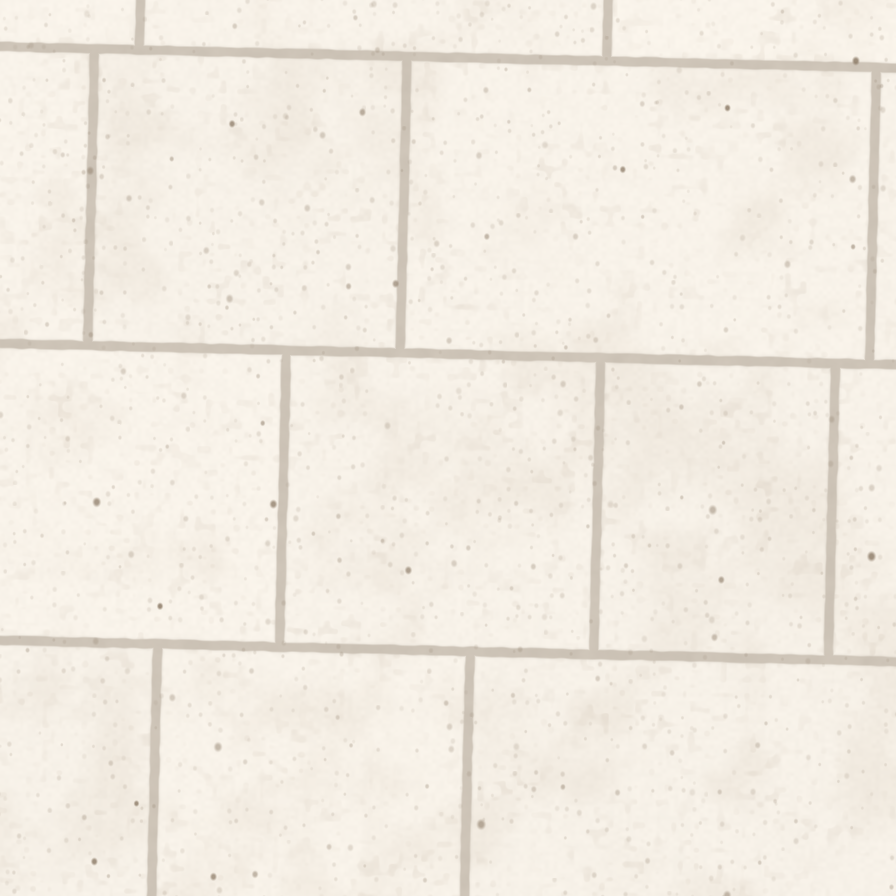
Give the GLSL for this texture, as a WebGL 2 fragment shader.

```glsl
#version 300 es
precision highp float;
// Cream limestone paving: level courses of mixed-width slabs with thin taupe joints.
uniform vec2 u_resolution;
out vec4 fragColor;

float hash(vec2 p) {
  return fract(sin(dot(p, vec2(127.1, 311.7))) * 43758.5453);
}

float noise(vec2 p) {
  vec2 i = floor(p), f = fract(p);
  f = f * f * (3.0 - 2.0 * f);
  return mix(mix(hash(i), hash(i + vec2(1, 0)), f.x),
             mix(hash(i + vec2(0, 1)), hash(i + vec2(1, 1)), f.x), f.y);
}

float fbm(vec2 p) {
  float sum = 0.0, gain = 0.5;
  for (int i = 0; i < 4; i++) {
    sum += gain * noise(p);
    p = p * 2.03 + 17.3;
    gain *= 0.5;
  }
  return sum;
}

// One jittered pit per grid cell, present with the given chance.
float pits(vec2 p, float cells, float chance, float radius) {
  vec2 id = floor(p * cells) + cells;
  vec2 centre = 0.2 + 0.6 * vec2(hash(id + 3.1), hash(id + 7.7));
  float size = radius * mix(0.6, 1.2, hash(id + 5.3));
  float d = length((fract(p * cells) - centre) * vec2(1.0, 0.85)) / cells;
  float strength = step(hash(id), chance) * mix(0.4, 1.0, hash(id + 9.9));
  return strength * (1.0 - smoothstep(size * 0.3, size + 0.5 / u_resolution.y, d));
}

void main() {
  vec2 uv = gl_FragCoord.xy / u_resolution;
  vec2 down = vec2(uv.x, 1.0 - uv.y);

  // Slightly tilted paving frame, measured from the upper left.
  vec2 p = vec2(down.x + 0.0238 * down.y, down.y - 0.0238 * down.x);
  vec2 worn = p + 0.0012 * (vec2(noise(p * 90.0), noise(p * 90.0 + 40.0)) - 0.5);

  // Courses of equal height, each with its own upright joints.
  float course = (worn.y - 0.052) / 0.3313;
  int row = clamp(int(floor(course)) + 1, 0, 3);
  vec3 joints[4] = vec3[4](vec3(0.157, 0.679, 1.029), vec3(0.107, 0.456, 0.980),
                           vec3(0.329, 0.680, 0.942), vec3(0.193, 0.542, 1.065));
  vec3 gaps = abs(worn.x - joints[row]);
  float bedGap = abs(fract(course + 0.5) - 0.5) * 0.3313;
  float gap = min(bedGap, min(gaps.x, min(gaps.y, gaps.z)));
  float slab = dot(step(joints[row], vec3(worn.x)), vec3(1.0));

  // Stone: slab tone, cloudy staining and fine grain.
  vec3 stone = vec3(0.973, 0.951, 0.915);
  stone += 0.010 * (hash(vec2(slab, float(row)) + 2.0) - 0.5);
  stone -= vec3(0.024, 0.029, 0.034) * smoothstep(0.40, 0.75, fbm(p * 13.0));
  stone -= vec3(0.035, 0.041, 0.046) * smoothstep(0.62, 0.90, noise(p * 115.0)) * noise(p * 23.0);
  stone += 0.016 * (noise(p * 210.0) - 0.5);

  // Joint: sandy filler with a soft shade along the slab edges.
  vec3 filler = vec3(0.805, 0.768, 0.718) + 0.035 * (fbm(p * 70.0) - 0.5);
  float edge = 0.7 / u_resolution.y + 0.0006;
  float joint = 1.0 - smoothstep(0.0053 - edge, 0.0053 + edge, gap);
  stone -= 0.025 * (1.0 - smoothstep(0.005, 0.009, gap));
  vec3 color = mix(stone, filler, joint);

  // Faint pores first, then a few larger dark pits.
  vec3 pitColor = vec3(0.53, 0.46, 0.38);
  color = mix(color, pitColor, 0.20 * pits(p, 85.0, 0.16, 0.0028));
  color = mix(color, pitColor, 0.32 * pits(p + 0.37, 40.0, 0.13, 0.0036));
  color = mix(color, pitColor, 0.85 * pits(p + 0.71, 14.0, 0.09, 0.0048));

  fragColor = vec4(color, 1.0);
}
```
